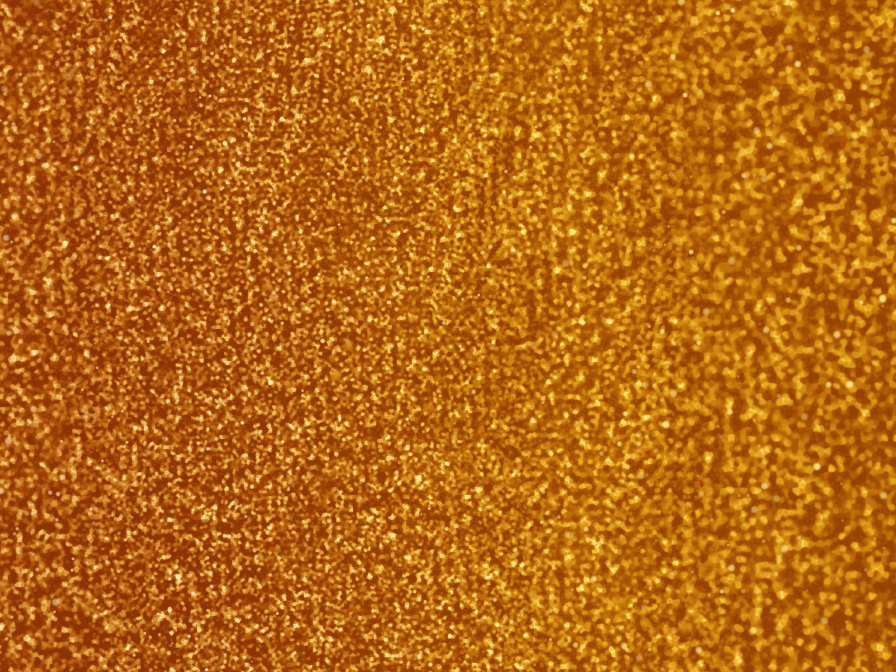
Write a Shadertoy shader that draws this texture.

```glsl
// Golden glitter: fine sharp grains in a focal band, softer larger glints to the sides.

float hash(vec2 p) {
    return fract(sin(dot(p, vec2(127.1, 311.7))) * 43758.5453);
}

vec2 hash2(vec2 p) {
    return vec2(hash(p), hash(p + 57.3));
}

// Skewed random brightness of overlapping soft grains, about zero mean and unit spread
float grains(vec2 p) {
    vec2 cell = floor(p);
    float sum = 0.0, power = 0.0;
    for (int j = -1; j <= 1; j++) {
        for (int i = -1; i <= 1; i++) {
            vec2 id = cell + vec2(i, j);
            vec2 d = id + hash2(id) - p;
            float weight = exp(-3.8 * dot(d, d));
            float shine = hash(id + 19.7);
            sum += weight * (shine * shine * shine - 0.25);
            power += weight * weight;
        }
    }
    return 3.5 * sum / sqrt(power + 0.002);
}

// Rare round flakes that catch the light
float sparkles(vec2 p, float rarity) {
    vec2 cell = floor(p);
    float glow = 0.0;
    for (int j = -1; j <= 1; j++) {
        for (int i = -1; i <= 1; i++) {
            vec2 id = cell + vec2(i, j);
            float lit = step(rarity, hash(id + 83.1));
            float radius = mix(0.35, 0.65, hash(id + 31.9));
            float d = length(id + hash2(id + 7.7) - p);
            float disc = 1.0 - smoothstep(0.3 * radius, radius, d);
            glow = max(glow, lit * disc * mix(0.4, 1.0, hash(id + 5.3)));
        }
    }
    return glow;
}

void mainImage(out vec4 fragColor, in vec2 fragCoord) {
    vec2 uv = fragCoord / iResolution.y;
    float across = fragCoord.x / iResolution.x;

    // Defocus grows away from a slightly slanted vertical band
    float defocus = smoothstep(0.05, 0.8, abs(uv.x - 0.44 + 0.06 * (uv.y - 0.5)));
    float toMedium = smoothstep(0.0, 0.5, defocus);
    float toCoarse = smoothstep(0.5, 1.0, defocus);

    // Blend three grain sizes while keeping their contrast
    vec3 share = vec3(1.0 - toMedium, toMedium * (1.0 - toCoarse), toCoarse);
    vec3 layers = vec3(grains(uv * 225.0), grains(uv * 175.0 + 40.0), grains(uv * 128.0 + 90.0));
    float tone = dot(share, layers) / length(share);
    tone = tone * mix(1.06, 0.92, defocus) + 0.1 * grains(uv * 28.0 + 11.0);

    // Broad lighting: bright band right of centre, dimmer edges
    float band = (across - 0.57) / 0.22;
    tone += 0.18 * exp(-band * band) - 0.2 * smoothstep(0.75, 1.0, across);
    tone -= 0.2 * (1.0 - smoothstep(0.0, 0.6, length(uv)));

    // Copper on the left turns to yellow gold on the right
    float gold = smoothstep(0.15, 0.7, across + 0.08 * (uv.y - 0.5));
    vec3 shadow = mix(vec3(0.55, 0.20, 0.015), vec3(0.59, 0.26, 0.01), gold);
    vec3 body = mix(vec3(0.71, 0.365, 0.05), vec3(0.75, 0.44, 0.03), gold);
    vec3 glint = mix(vec3(0.89, 0.64, 0.26), vec3(0.91, 0.67, 0.13), gold);
    vec3 flash = mix(vec3(1.0, 0.91, 0.68), vec3(1.0, 0.92, 0.54), gold);

    vec3 color = mix(shadow, body, clamp((tone + 1.2) / 1.2, 0.0, 1.0));
    color = mix(color, glint, clamp(tone / 1.9, 0.0, 1.0));
    color = mix(color, flash, clamp((tone - 1.9) / 1.3, 0.0, 1.0));

    // Bright flakes, small in focus and larger out of focus
    float small = sparkles(uv * 135.0 + 3.0, 0.97) * (1.0 - 0.6 * defocus);
    float large = sparkles(uv * 82.0 + 61.0, 0.965) * smoothstep(0.05, 0.6, defocus);
    color = mix(color, flash, 0.95 * max(small, large));

    fragColor = vec4(color, 1.0);
}
```
